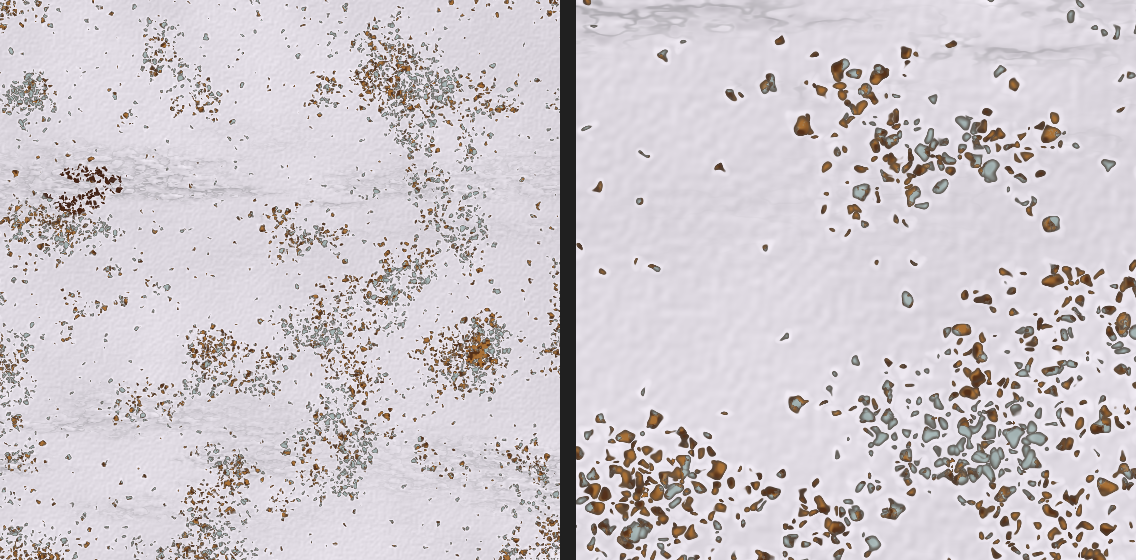
Left, the full canvas; right, a detail of the centre.
Reproduce this texture procedurally as a Shadertoy shader.

```glsl
// Weathered pale painted metal with chipped rust clusters and horizontal scuffs.

const vec3 PAINT      = vec3(0.868, 0.848, 0.880);
const vec3 SCUFF      = vec3(0.670, 0.660, 0.680);
const vec3 PRIMER     = vec3(0.640, 0.700, 0.700);
const vec3 RUST       = vec3(0.660, 0.440, 0.210);
const vec3 DEEP_RUST  = vec3(0.330, 0.190, 0.100);
const vec3 SCORCHED   = vec3(0.230, 0.105, 0.060);
const vec3 CHIP_EDGE  = vec3(0.310, 0.265, 0.235);

float hash(vec2 p) {
    vec3 q = fract(vec3(p.xyx) * 0.1031);
    q += dot(q, q.yzx + 33.33);
    return fract((q.x + q.y) * q.z);
}

float noise(vec2 p) {
    vec2 i = floor(p), f = fract(p);
    f = f * f * (3.0 - 2.0 * f);
    float low  = mix(hash(i), hash(i + vec2(1, 0)), f.x);
    float high = mix(hash(i + vec2(0, 1)), hash(i + vec2(1, 1)), f.x);
    return mix(low, high, f.y);
}

// Four octaves, normalised to 0..1
float fbm(vec2 p) {
    float sum = 0.0, amp = 0.5;
    for (int i = 0; i < 4; i++) {
        sum += amp * noise(p);
        p = mat2(0.8, 0.6, -0.6, 0.8) * p * 2.05 + 19.7;
        amp *= 0.55;
    }
    return sum / 1.01;
}

// Like fbm, but keeps its axes so stretched features stay horizontal
float streaks(vec2 p) {
    return 0.55 * noise(p) + 0.3 * noise(p * 2.1 + 7.3) + 0.15 * noise(p * 4.3 + 3.1);
}

// Soft elliptical spot that wraps around the canvas
float bloom(vec2 uv, vec2 centre, vec2 radius) {
    vec2 q = (fract(uv - centre + 0.5) - 0.5) / radius;
    return exp(-dot(q, q));
}

float scorch(vec2 uv) {
    float spot = bloom(uv, vec2(0.16, 0.66), vec2(0.10, 0.055));
    return spot * smoothstep(0.44, 0.62, streaks(uv * vec2(16.0, 42.0)));
}

// How worn the paint is: large spots broken up by noise
float wear(vec2 uv) {
    float spots = 0.21 * bloom(uv, vec2(0.95, 0.45), vec2(0.20, 0.15))
                + 0.17 * bloom(uv, vec2(0.02, 0.98), vec2(0.22, 0.07))
                + 0.20 * bloom(uv, vec2(0.86, 0.37), vec2(0.08, 0.06))
                + 0.10 * bloom(uv, vec2(0.55, 0.42), vec2(0.22, 0.12));
    return fbm(uv * 9.0 + 4.6) + spots + 0.4 * scorch(uv);
}

// Distance to scattered round chips, more frequent where the paint is worn
float chips(vec2 uv, float cells, float seed) {
    vec2 p = uv * cells, id = floor(p);
    float d = 1.0;
    for (int y = -1; y <= 1; y++)
    for (int x = -1; x <= 1; x++) {
        vec2 cell = id + vec2(x, y);
        vec2 key = cell + seed;
        vec2 centre = cell + 0.15 + 0.7 * vec2(hash(key), hash(key + 57.0));
        float chance = 0.02 + 0.9 * smoothstep(0.52, 0.87, wear(centre / cells));
        float radius = mix(0.18, 0.52, hash(key + 113.0));
        if (hash(key + 171.0) < chance) d = min(d, length(p - centre) - radius);
    }
    return d / cells;
}

// Paint with faint mottling, fine embossed grain and crinkled scuff bands
vec3 paintLayer(vec2 uv) {
    float mottle = fbm(uv * 7.0 + 31.0) - 0.5;
    float grain = noise(uv * 210.0) - noise(uv * 210.0 + vec2(0.5, -0.6));
    vec3 col = PAINT + 0.07 * mottle + 0.045 * grain;

    float bands = bloom(uv, vec2(0.40, 0.66), vec2(0.55, 0.085))
                + bloom(uv, vec2(0.15, 0.18), vec2(0.42, 0.11));
    float zone = bands * smoothstep(0.36, 0.66, streaks(uv * vec2(4.0, 24.0) + 8.0));
    vec2 q = uv * vec2(48.0, 120.0);
    float relief = streaks(q);
    float crinkle = 1.0 - smoothstep(0.01, 0.09, abs(relief - 0.5));
    float emboss = relief - streaks(q + vec2(0.2, 0.4));
    col = mix(col, SCUFF, zone * (0.18 + 0.62 * crinkle));
    return col + 0.28 * zone * emboss;
}

// Bare metal: primer, rust and dark outlines; d is negative inside a chip
vec3 chipLayer(vec2 uv, float d, float worn, float fine) {
    float field = 0.5 * fine + 0.5 * fbm(uv * 20.0 + 12.0) + 0.12 * (worn - 0.7);
    float rusty = smoothstep(0.47, 0.53, field);
    float seam = 1.0 - smoothstep(0.0, 0.022, abs(field - 0.49));
    float speckle = noise(uv * 240.0 + 5.0);
    vec3 rust = mix(DEEP_RUST, RUST, smoothstep(0.2, 0.6, speckle));
    vec3 col = mix(PRIMER + 0.08 * (speckle - 0.5), rust, rusty);
    col = mix(col, DEEP_RUST, 0.6 * seam);
    col = mix(col, CHIP_EDGE, 0.75 * smoothstep(-0.0028, -0.0003, d));
    return mix(col, SCORCHED, 0.85 * smoothstep(0.15, 0.5, scorch(uv)));
}

void mainImage(out vec4 fragColor, in vec2 fragCoord) {
    vec2 uv = fragCoord / iResolution.xy;
    float pixel = 1.0 / iResolution.y;

    // Ragged chip outlines
    vec2 ragged = vec2(noise(uv * 170.0), noise(uv * 170.0 + 43.0)) - 0.5;
    vec2 warped = uv + 0.006 * ragged;
    float worn = wear(uv);
    float fine = fbm(uv * 115.0);
    float d = min(chips(warped, 95.0, 3.0), chips(warped, 165.0, 400.0));
    d = min(d, 0.1 * (0.90 - worn + 0.5 * (0.5 - fine)));

    // Lifted pale rim around each chip, then the chip itself
    vec3 col = paintLayer(uv);
    col += 0.05 * (1.0 - smoothstep(0.001, 0.004, d));
    float bare = 1.0 - smoothstep(-0.6 * pixel, 0.6 * pixel, d);
    col = mix(col, chipLayer(uv, d, worn, fine), bare);
    fragColor = vec4(clamp(col, 0.0, 1.0), 1.0);
}
```
